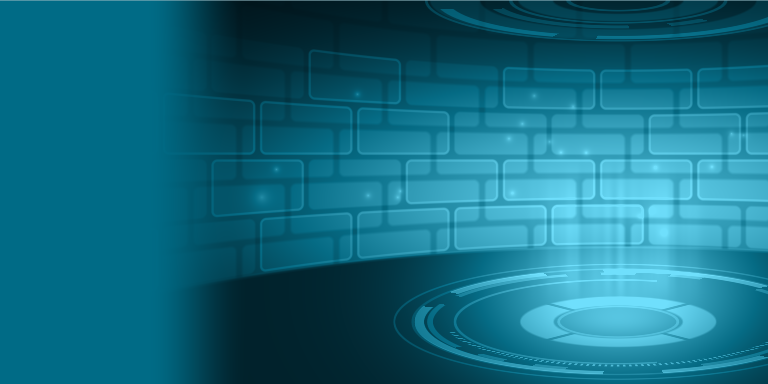
This background is drawn by a Shadertoy shader. Its source:

```glsl
// Teal control room: curved wall of panels, glowing floor disc, flat fade at left.

float hash(vec2 p) {
    vec3 q = fract(p.xyx * vec3(0.1031, 0.1030, 0.0973));
    q += dot(q, q.yzx + 33.33);
    return fract((q.x + q.y) * q.z);
}

float stroke(float d, float halfWidth, float blur) {
    return 1.0 - smoothstep(halfWidth, halfWidth + blur, abs(d));
}

float band(float r, float inner, float outer, float blur) {
    return smoothstep(inner - blur, inner + blur, r)
         * (1.0 - smoothstep(outer - blur, outer + blur, r));
}

// Signed distance to a rounded panel in x, with its random value in y.
vec2 brick(float x, float v, float rowHeight) {
    float row = floor(v);
    float u = (x - 0.924) / 0.253 + 0.5 * mod(row, 2.0);
    vec2 size = vec2(0.253, rowHeight);
    vec2 d = abs((fract(vec2(u, v)) - 0.5) * size) - 0.5 * size + 0.022;
    float dist = length(max(d, 0.0)) + min(max(d.x, d.y), 0.0) - 0.013;
    return vec2(dist, hash(vec2(floor(u), row) + 40.0));
}

// Ring broken into random arcs.
float arcs(float r, float angle, float radius, float width, float count, float blur) {
    float on = step(0.45, hash(vec2(floor((angle / 6.2832 + 0.5) * count), radius * 100.0)));
    return on * stroke(r - radius, width, blur);
}

vec3 tealRamp(float t) {
    vec3 color = mix(vec3(0.0, 0.05, 0.07), vec3(0.02, 0.42, 0.52), clamp(t * 2.0, 0.0, 1.0));
    return mix(color, vec3(0.34, 0.77, 0.88), clamp(t * 2.0 - 1.0, 0.0, 1.3));
}

float wallLight(vec2 p, float v, float rowHeight, float px) {
    vec2 d = p - vec2(1.615, 0.48);
    float light = 1.03 * exp(-d.x * d.x - 7.0 * d.y * d.y);
    // Soft shadow panels behind the outlined ones
    float back = brick(p.x - 0.205, v + 0.42, rowHeight).x;
    light *= 1.0 - 0.17 * smoothstep(-0.004, 0.006, back);
    vec2 panel = brick(p.x, v, rowHeight);
    float inWall = 1.0 - smoothstep(1.98, 2.02, v);
    light *= 1.0 - 0.18 * inWall * smoothstep(-0.001, 0.006, panel.x);
    light += 0.12 * inWall * step(0.3, panel.y) * stroke(panel.x, 0.001, 1.5 * px);
    return light * mix(0.82, 1.0, inWall);
}

float floorLight(vec2 p) {
    vec2 d = p - vec2(1.61, 0.25);
    return 0.11 + 0.87 * exp(-6.0 * d.x * d.x - 14.0 * d.y * d.y);
}

float floorDisc(vec2 p) {
    vec2 q = (p - vec2(1.61, 0.162)) * vec2(1.0, 3.9);
    float r = length(q), a = atan(q.y, q.x), blur = fwidth(r);
    float light = 0.16 * stroke(r - 0.583, 0.001, blur);
    light += 0.13 * stroke(r - 0.535, 0.002, blur);
    light += 0.34 * arcs(r, a, 0.518, 0.011, 21.0, blur);
    light += 0.20 * arcs(r, a, 0.490, 0.006, 34.0, blur);
    light += 0.20 * stroke(r - 0.425, 0.002, blur) * step(q.x, 0.1);
    // Dotted front rim
    float dots = smoothstep(0.2, 0.4, abs(fract(a * 28.0) - 0.5));
    light += 0.35 * dots * stroke(r - 0.445, 0.004, blur) * step(q.y, -0.1);
    // Four plates split along the diagonals
    float split = smoothstep(0.004, 0.012, 0.5 * r * abs(cos(2.0 * a)));
    light += 0.24 * split * band(r, 0.168, 0.255, blur);
    light += 0.15 * stroke(r - 0.155, 0.002, blur);
    return light + 0.10 * exp(-45.0 * r * r);
}

float ceilingDisc(vec2 p) {
    vec2 q = (p - vec2(1.61, 1.0)) * vec2(1.0, 4.7);
    float r = length(q), a = atan(q.y, q.x), blur = fwidth(r);
    float light = 0.10 * band(r, 0.36, 0.49, blur) + 0.13 * band(r, 0.17, 0.26, blur);
    light += 0.20 * arcs(r, a, 0.46, 0.014, 26.0, blur);
    light += 0.16 * arcs(r, a, 0.33, 0.012, 19.0, blur);
    light += 0.18 * (stroke(r - 0.50, 0.002, blur) + stroke(r - 0.28, 0.003, blur));
    return light + 0.18 * stroke(r - 0.13, 0.004, blur);
}

// Vertical streaks rising from the floor disc.
float beam(vec2 p) {
    float x = p.x * 60.0, cell = floor(x);
    float streak = mix(hash(vec2(cell, 3.0)), hash(vec2(cell + 1.0, 3.0)), smoothstep(0.0, 1.0, fract(x)));
    float column = smoothstep(1.36, 1.44, p.x) * (1.0 - smoothstep(1.77, 1.85, p.x));
    return 0.13 * streak * column * smoothstep(0.18, 0.30, p.y) * (1.0 - smoothstep(0.42, 0.62, p.y));
}

float sparkles(vec2 p) {
    float light = 0.25 * exp(-length(p - vec2(0.682, 0.486)) * 55.0);
    for (float i = 0.0; i < 20.0; i++) {
        vec2 spot = vec2(0.65 + 1.32 * hash(vec2(i, 7.0)), 0.36 + 0.42 * hash(vec2(i, 19.0)));
        light += 0.30 * exp(-length(p - spot) * 170.0);
    }
    return light;
}

void mainImage(out vec4 fragColor, in vec2 fragCoord) {
    float px = 1.0 / iResolution.y;
    vec2 p = fragCoord * px * vec2(2.0 * iResolution.y / iResolution.x, 1.0);
    // Wall rows grow taller away from the centre
    float dx = p.x - 1.615;
    float rowHeight = 0.117 + 0.0413 * dx * dx;
    float v = (p.y - 0.591) / rowHeight;

    float onWall = smoothstep(-2.02, -1.97, v);
    float light = mix(floorLight(p), wallLight(p, v, rowHeight, px), onWall);
    light += 0.10 * stroke(v + 2.0, 0.01, 0.04) * exp(-dx * dx);
    light += floorDisc(p) + ceilingDisc(p) + beam(p) + sparkles(p);

    // Flat colour on the left and a pale top edge
    vec3 color = mix(vec3(0.0, 0.42, 0.525), tealRamp(light), smoothstep(0.38, 0.65, p.x));
    color = mix(color, vec3(0.55, 0.70, 0.74), 0.6 * smoothstep(0.996, 0.999, p.y));
    fragColor = vec4(color, 1.0);
}
```
